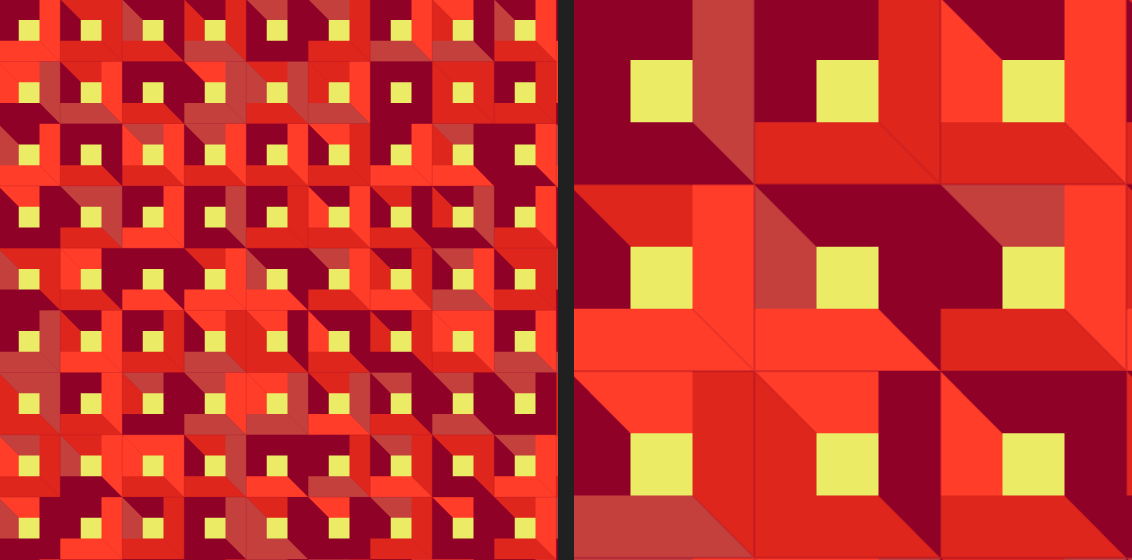
Left, the full canvas; right, a detail of the centre.
A Shadertoy shader for this pattern:

```glsl
const float REPEATS = 9.0;
const vec2 GRID_SHIFT = vec2(0.03, 0.012);
const int SAMPLES = 4;

const vec3 MAROON = vec3(0.56, 0.005, 0.15);
const vec3 DUSTY = vec3(0.77, 0.25, 0.24);
const vec3 RED = vec3(0.87, 0.15, 0.11);
const vec3 ORANGE = vec3(1.0, 0.24, 0.16);
const vec3 YELLOW = vec3(0.92, 0.92, 0.40);

// Integer hash of cell and side, from 0 to 1
float hash(uvec3 v) {
    uint h = v.x * 1597334677u ^ v.y * 3812015801u ^ v.z * 2798796415u;
    h = (h ^ (h >> 16)) * 2146121005u;
    h = (h ^ (h >> 15)) * 2221713035u;
    h ^= h >> 16;
    return float(h >> 8) / 16777216.0;
}

// Cumulative shares of maroon, dusty and red
vec3 pickColor(float r, vec3 shares) {
    return r < shares.x ? MAROON : r < shares.y ? DUSTY : r < shares.z ? RED : ORANGE;
}

// Each side has its own balance of shades
vec3 sideColor(uvec2 cell, uint side) {
    vec3 shares = side == 0u ? vec3(0.64, 0.73, 0.90)
                : side == 1u ? vec3(0.44, 0.65, 0.81)
                : side == 2u ? vec3(0.26, 0.48, 0.70)
                             : vec3(0.23, 0.45, 0.79);
    return pickColor(hash(uvec3(cell, side)), shares);
}

// Hairline coverage along cell borders and the mitre diagonal
float seam(vec2 q, float halfWidth) {
    vec2 border = min(q, 1.0 - q);
    float edge = step(min(border.x, border.y), halfWidth);
    float mitre = step(abs(q.x - q.y) * 0.7071, halfWidth);
    return max(0.3 * edge, 0.15 * mitre);
}

// Mitred frame around a square; y runs downwards
vec3 framedCell(vec2 p) {
    uvec2 cell = uvec2(mod(floor(p), REPEATS));
    vec2 q = fract(p);
    vec2 fromCentre = abs(q - 0.5);
    if (max(fromCentre.x, fromCentre.y) < 1.0 / 6.0) return YELLOW;

    bool aboveMitre = q.x > q.y;
    bool farSide = max(q.x, q.y) > 2.0 / 3.0;
    uint side = (farSide ? 2u : 0u) + (aboveMitre == farSide ? 0u : 1u);
    return mix(sideColor(cell, side), MAROON, seam(q, 0.006));
}

void mainImage(out vec4 fragColor, in vec2 fragCoord) {
    vec3 sum = vec3(0.0);
    // Box-filtered edges
    for (int j = 0; j < SAMPLES; j++) {
        for (int i = 0; i < SAMPLES; i++) {
            vec2 offset = (vec2(i, j) + 0.5) / float(SAMPLES) - 0.5;
            vec2 uv = (fragCoord + offset) / iResolution.xy;
            uv.y = 1.0 - uv.y;
            sum += framedCell(uv * REPEATS + GRID_SHIFT);
        }
    }
    fragColor = vec4(sum / float(SAMPLES * SAMPLES), 1.0);
}
```
